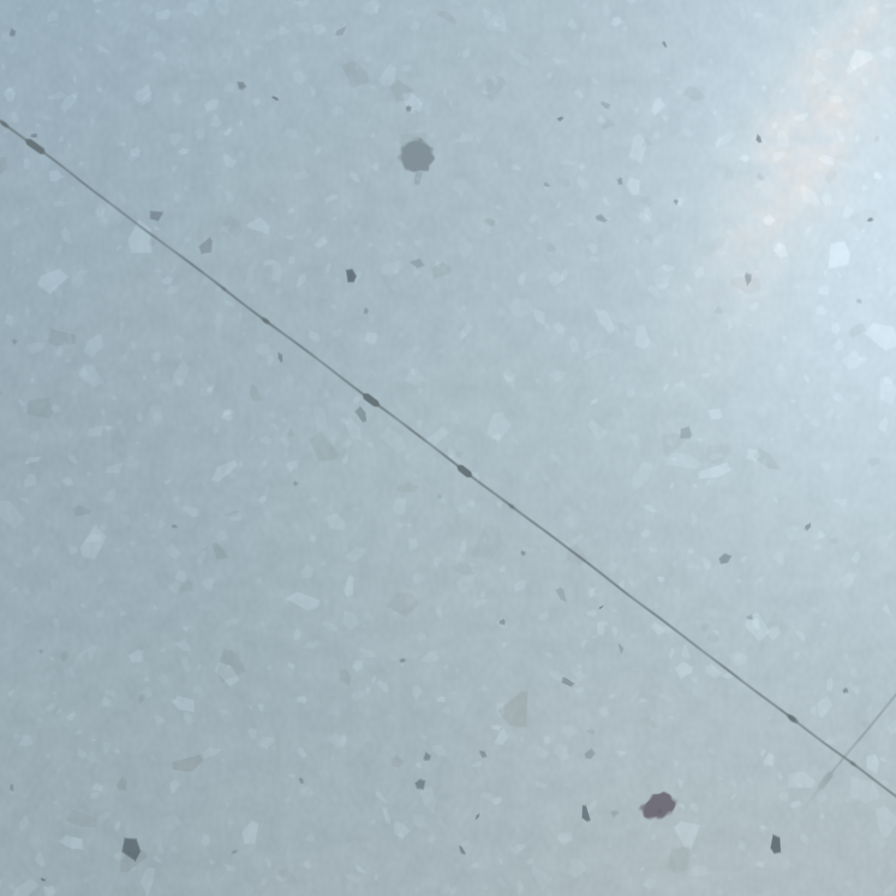
A three.js fragment shader for this texture:

```glsl
// Pale blue-grey terrazzo floor crossed by a thin diagonal joint, lit from the upper right.
// Soft light gradients carry layers of scattered polygon chips and dark flecks;
// gradient noise adds mottling, worn joint edges and a patchy sheen.

#define SHADE vec3(0.600, 0.676, 0.716)
#define STONE vec3(0.674, 0.741, 0.770)
#define GLOW  vec3(0.815, 0.885, 0.930)
#define SHEEN vec3(0.900, 0.900, 0.895)
#define FLECK vec3(0.320, 0.370, 0.400)
#define JOINT vec3(0.400, 0.450, 0.470)
#define PLUM  vec3(0.400, 0.380, 0.430)
#define CHIP_CONTRAST 0.055
#define MOTTLE 0.016
#define EDGE 0.0019
#define JOINT_HALF_WIDTH 0.0011

varying vec2 vUv;

vec2 hash2(vec2 p) {
  vec3 h = fract(p.xyx * vec3(0.1031, 0.1030, 0.0973));
  h += dot(h, h.yzx + 33.33);
  return fract((h.xx + h.yz) * h.zy);
}

float cornerSlope(vec2 cell, vec2 offset) {
  float angle = 6.2832 * hash2(cell).x;
  return dot(vec2(cos(angle), sin(angle)), offset);
}

float gradientNoise(vec2 p) {
  vec2 i = floor(p), f = p - i;
  vec2 u = f * f * f * (f * (f * 6.0 - 15.0) + 10.0);
  vec2 e = vec2(1.0, 0.0);
  float low = mix(cornerSlope(i, f), cornerSlope(i + e, f - e), u.x);
  float high = mix(cornerSlope(i + e.yx, f - e.yx), cornerSlope(i + 1.0, f - 1.0), u.x);
  return 1.4 * mix(low, high, u.y);
}

mat2 turn(float angle) {
  float c = cos(angle), s = sin(angle);
  return mat2(c, s, -s, c);
}

// Signed distance to an uneven five-sided chip
float chipDistance(vec2 q, float radius, vec2 seed) {
  float d = -1.0;
  for (int k = 0; k < 5; k++) {
    vec2 h = hash2(seed + 7.3 * float(k));
    float angle = (float(k) + 0.6 * h.x) * 1.2566;
    d = max(d, dot(q, vec2(cos(angle), sin(angle))) - radius * mix(0.6, 1.2, h.y));
  }
  return d;
}

// Coverage of chips scattered one per cell; radii are in canvas units
float chips(vec2 p, float cells, float share, vec2 radii, float seed) {
  vec2 home = floor(p * cells);
  float cover = 0.0;
  for (int j = -1; j <= 1; j++) {
    for (int i = -1; i <= 1; i++) {
      vec2 cell = home + vec2(float(i), float(j));
      vec2 key = cell + seed;
      vec2 pick = hash2(key), jitter = hash2(key + 51.7), shape = hash2(key + 93.1);
      vec2 q = p - (cell + 0.5 + 0.8 * (jitter - 0.5)) / cells;
      q = turn(6.2832 * shape.x) * q;
      q.y *= mix(1.0, 2.1, shape.y);
      float d = chipDistance(q, mix(radii.x, radii.y, pick.y * pick.y), key);
      float strength = mix(0.3, 1.0, hash2(key + 17.9).x) * step(pick.x, share);
      cover = max(cover, strength * (1.0 - smoothstep(-EDGE, EDGE, d)));
    }
  }
  return cover;
}

// Thin worn line from a to b, with occasional wider nicks
float joint(vec2 p, vec2 a, vec2 b) {
  vec2 along = normalize(b - a);
  float t = dot(p - a, along);
  float side = dot(p - a, vec2(-along.y, along.x));
  float wobble = 0.0012 * gradientNoise(vec2(t * 14.0, 3.5));
  float nick = smoothstep(0.36, 0.65, gradientNoise(vec2(t * 30.0, 8.3)));
  float halfWidth = JOINT_HALF_WIDTH + 0.0025 * nick;
  float line = 1.0 - smoothstep(halfWidth - EDGE, halfWidth + EDGE, abs(side + wobble));
  return line * (0.78 + 0.25 * gradientNoise(vec2(t * 40.0, 1.7)) + 0.3 * nick);
}

// Rounded pebble with a ragged rim
float pebble(vec2 p, vec2 centre, vec2 radii, float angle) {
  vec2 q = turn(-angle) * (p - centre) / radii;
  float rim = length(q) + 0.22 * gradientNoise(p * 110.0);
  return 1.0 - smoothstep(0.82, 1.12, rim);
}

void main() {
  vec2 p = vUv;

  // Light falling across the floor, cooler toward the top
  float cloud = gradientNoise(p * 4.0 + 2.6);
  vec3 color = mix(SHADE, STONE, smoothstep(0.0, 0.89, p.x + 0.25 * p.y + 0.08 * cloud));
  color += vec3(-0.024, 0.002, 0.022) * (p.y - 0.5);
  vec2 g = (p - vec2(1.02, 0.78)) / vec2(0.30, 0.42);
  color = mix(color, GLOW, exp(-dot(g, g)));

  // Warm patchy sheen
  vec2 s = turn(0.46) * (p - vec2(0.905, 0.85)) / vec2(0.055, 0.19);
  float patchy = 0.68 + 0.35 * gradientNoise(p * 24.0) + 0.3 * gradientNoise(p * 55.0);
  color = mix(color, SHEEN, clamp(0.85 * exp(-dot(s, s)) * patchy, 0.0, 1.0));

  // Low-contrast chips and mottling
  float pale = chips(p, 22.0, 0.42, vec2(0.005, 0.016), 11.0)
             + 0.7 * chips(p, 42.0, 0.45, vec2(0.003, 0.008), 37.0);
  float dusky = chips(p, 17.0, 0.22, vec2(0.005, 0.017), 71.0);
  color += CHIP_CONTRAST * (pale * vec3(0.85, 0.95, 1.0) - dusky * vec3(0.7, 0.85, 1.0));
  color += MOTTLE * (gradientNoise(p * 38.0) + 0.8 * gradientNoise(p * vec2(150.0, 105.0)));

  // Dark flecks, fine and coarse
  float fine = chips(p, 14.0, 0.27, vec2(0.003, 0.008), 131.0);
  float coarse = chips(p, 4.0, 0.3, vec2(0.007, 0.011), 173.0);
  color = mix(color, FLECK, max(0.55 * fine, 0.8 * coarse));

  // Two larger pebbles
  color = mix(color, mix(FLECK, STONE, 0.5), 0.9 * pebble(p, vec2(0.465, 0.826), vec2(0.019), 0.0));
  color = mix(color, PLUM, 0.85 * pebble(p, vec2(0.735, 0.100), vec2(0.020, 0.013), 0.4));

  // Main joint and a faint crossing one that fades out
  color = mix(color, JOINT, clamp(joint(p, vec2(0.0, 0.866), vec2(1.0, 0.111)), 0.0, 1.0));
  float fade = 0.55 * smoothstep(0.87, 0.98, p.x) * smoothstep(0.06, 0.14, p.y);
  color = mix(color, JOINT, fade * joint(p, vec2(0.89, 0.09), vec2(1.0, 0.225)));

  gl_FragColor = vec4(color, 1.0);
}
```
